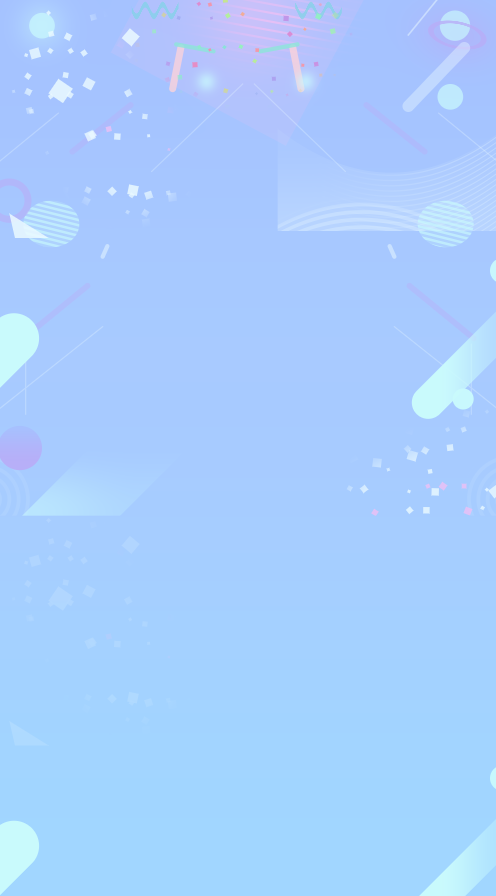
This background is drawn by a Shadertoy shader. Its source:

```glsl
#define SKY_TOP vec3(.645, .76, 1)
#define SKY_MID vec3(.657, .792, 1)
#define SKY_LOW vec3(.63, .84, 1)
#define MINT vec3(.79, .98, .99)
#define LILAC vec3(.72, .68, .97)
#define PAPER vec3(.92, .98, 1)
#define PINK vec3(.93, .75, .96)
#define HEIGHT 7.68
#define SEAM 3.26
#define REPEAT 4.35
#define PX (HEIGHT / iResolution.y)

vec3 col;

float fill(float d) { return clamp(.5 - d / PX, 0., 1.); }
void paint(vec3 tint, float alpha) { col = mix(col, tint, alpha); }
void shape(vec3 tint, float alpha, float d) { paint(tint, alpha * fill(d)); }
mat2 turn(float a) { return mat2(cos(a), sin(a), -sin(a), cos(a)); }
float glow(vec2 p, float r) { return exp(-dot(p, p) / (r * r)); }

float disc(vec2 p, float x, float y, float r) { return length(p - vec2(x, y)) - r; }

// Distance to the line from ends.xy to ends.zw
float segment(vec2 p, vec4 ends) {
    vec2 u = p - ends.xy, v = ends.zw - ends.xy;
    return length(u - v * clamp(dot(u, v) / dot(v, v), 0., 1.));
}

float square(vec2 p, float angle, float halfSize) {
    p = abs(turn(angle) * p);
    return max(p.x, p.y) - halfSize;
}

float stripes(float v, float period, float duty) {
    return fill((abs(fract(v / period) - .5) - .5 * duty) * period);
}

// x: coverage, y: random value of the flake
vec2 confetti(vec2 p, float cell, float density) {
    vec2 id = floor(p / cell);
    vec3 r = fract(sin(id.x * vec3(127.1, 269.5, 419.2) + id.y * vec3(311.7, 183.3, 371.9)) * 43758.5);
    vec2 q = p - (id + .3 + .4 * r.xy) * cell;
    float size = cell * mix(.06, .17, fract(r.z * 7.));
    return vec2(fill(square(q, r.x * 6.3, size)) * step(r.z, density), r.y);
}

// Waved patch of contour lines
void paintWaves(vec2 p) {
    float top = 6.2 + .4 * pow(abs(p.x - 3.35), 2.);
    float inside = fill(max(max(2.38 - p.x, 5.7 - p.y), p.y - top));
    paint(PAPER, inside * mix(.25, .06, smoothstep(5.7, 6.5, p.y)));
    float arc = p.y - 5.7 + .37 * pow(abs(p.x - 3.1), 2.);
    paint(PAPER, inside * .28 * stripes(arc, .065, .5) * (1. - smoothstep(.2, .3, arc)));
    paint(PAPER, inside * .25 * stripes(top - p.y, .045, .25) * smoothstep(2.6, 4.2, p.x));
}

// Tilted card, streaks, ribbons and poppers
void paintParty(vec2 p) {
    shape(PINK, .16, square(p - vec2(2.1, 7.58), .49, .85));
    paint(PINK, .4 * glow(p - vec2(2.15, 7.55), .45));
    float streak = stripes(p.y + .18 * p.x, .075, .25);
    paint(PINK, .8 * streak * glow((p - vec2(2.35, 7.5)) * vec2(.6, 1), .24));
    vec2 m = vec2(abs(p.x - 2.03), p.y);
    shape(vec3(1, .83, .85), .75, segment(m, vec4(.55, 6.92, .48, 7.27)) - .03);
    shape(vec3(.55, .9, .85), .8, segment(m, vec4(.52, 7.3, .2, 7.24)) - .018);
    float curl = abs(m.y - 7.59 - .05 * sin(m.x * 42.)) - .025;
    shape(vec3(.5, .83, .9), .7, max(curl, abs(m.x - .7) - .2));
    paint(MINT, .7 * (glow(p - vec2(1.77, 6.98), .08) + glow(p - vec2(2.62, 6.98), .08)));
    vec2 flake = confetti(p + .07, .13, .5);
    vec3 hue = .75 + .2 * cos(6.3 * (flake.y + vec3(0, .35, .65)));
    paint(hue, flake.x * smoothstep(.1, .4, glow((p - vec2(2.1, 7.35)) * vec2(.6, 1), .42)));
}

// Lines, slivers and hatched discs, mirrored about the middle
void paintMirrored(vec2 p) {
    vec2 m = vec2(abs(p.x - 2.13), p.y);
    float band = min(segment(m, vec4(1.51, 6.38, 1.01, 6.78)), segment(m, vec4(1.93, 4.78, 1.38, 5.23)));
    shape(LILAC, .4, band - .025);
    float thin = min(segment(m, vec4(2.13, 6.3, 1.63, 6.71)), segment(m, vec4(.83, 6.21, .05, 6.96)));
    thin = min(thin, segment(m, vec4(2.13, 4.18, 1.25, 4.88)));
    thin = min(thin, segment(m, vec4(1.91, 4.13, 1.91, 4.73)));
    shape(PAPER, .3, thin - .005);
    shape(PAPER, .5, segment(m, vec4(1.21, 5.57, 1.25, 5.48)) - .018);
    float hatch = .2 + .5 * stripes(p.y + .25 * p.x, .045, .5);
    shape(MINT, hatch, length((m - vec2(1.69, 5.76)) * vec2(1, 1.2)) - .24);
    float ripple = disc(m, 2.25, 3.4, 0.);
    shape(PAPER, .1 * stripes(ripple, .08, .4), ripple - .42);
}

// Planet, balls and light bars
void paintBalls(vec2 p) {
    vec2 q = turn(.2) * (p - vec2(3.92, 7.38));
    paint(LILAC, .55 * glow(q * vec2(.7, 1), .24));
    shape(MINT, .65, disc(p, 3.9, 7.46, .13));
    shape(LILAC, .8, abs(length(q * vec2(1, 2.2)) - .23) - .025);
    shape(MINT, .7, disc(p, 3.86, 6.85, .11));
    paint(MINT, .4 * glow(p - vec2(.36, 7.46), .2));
    shape(MINT, .7, disc(p, .36, 7.46, .11));
    shape(PAPER, .4, segment(p, vec4(3.5, 6.77, 3.98, 7.27)) - .05);
    shape(PAPER, .5, segment(p, vec4(3.5, 7.38, 3.76, 7.7)) - .007);
    shape(LILAC, .6, abs(disc(p, .08, 5.96, .16)) - .03);
    shape(mix(LILAC, SKY_TOP, smoothstep(3.7, 4.1, p.y)), .95, disc(p, .17, 3.84, .19));
}

// Paper pieces and capsules that return below the seam
void paintRepeating(vec2 p) {
    float drop = 5.85 - p.y, across = p.x - .08;
    float pieces = max(max(.23 * drop - across, drop - .21), .53 * across - .85 * drop);
    pieces = min(pieces, square(p - vec2(.52, 6.9), .6, .075));
    pieces = min(pieces, square(p - vec2(1.12, 7.36), .7, .055));
    pieces = min(pieces, square(p - vec2(1.14, 6.05), .2, .042));
    shape(PAPER, .85, pieces);
    float cloud = min(segment(p, vec4(.3, 7.4, 1.1, 6.3)), segment(p, vec4(3.4, 3.3, 4.2, 3.65)));
    for (float i = 0.; i < 2.; i++) {
        vec2 flake = confetti(p + i * .37, .17 + .08 * i, .42);
        paint(mix(PAPER, PINK, step(.8, flake.y)), .8 * flake.x * (1. - smoothstep(.25, .62, cloud)));
    }
    shape(MINT, 1., segment(p, vec4(.12, 4.78, -.5, 4.16)) - .215);
    shape(MINT, 1. - .65 * smoothstep(3.75, 4.3, p.x), segment(p, vec4(3.67, 4.23, 4.6, 5.16)) - .14);
    shape(MINT, .95, min(disc(p, 4.31, 5.36, .11), disc(p, 3.97, 4.26, .09)));
}

void mainImage(out vec4 fragColor, in vec2 fragCoord) {
    vec2 p = fragCoord * PX;
    vec3 sky = mix(SKY_LOW, SKY_MID, smoothstep(0., 4.6, p.y));
    col = sky = mix(sky, SKY_TOP, smoothstep(4.6, HEIGHT, p.y));
    float upper = fill(SEAM - p.y);
    paintParty(p);
    paintWaves(p);
    paintMirrored(p);
    paintBalls(p);
    // Slanted slab standing on the seam
    float slant = p.x - .19 - (p.y - SEAM);
    float fade = (1. - smoothstep(3.3, 3.88, p.y)) * (1. - .6 * smoothstep(.2, 1.2, p.x));
    shape(MINT, .55 * fade, .7 * max(-slant, slant - .84));
    // Repeats stay faint until the foot of the canvas
    vec3 scene = col = mix(sky, col, upper);
    paintRepeating(p + vec2(0, p.y < SEAM ? REPEAT : 0.));
    float faint = 1. - .8 * smoothstep(1.15, 1.3, p.y);
    fragColor = vec4(mix(scene, col, max(upper, faint)), 1);
}
```
